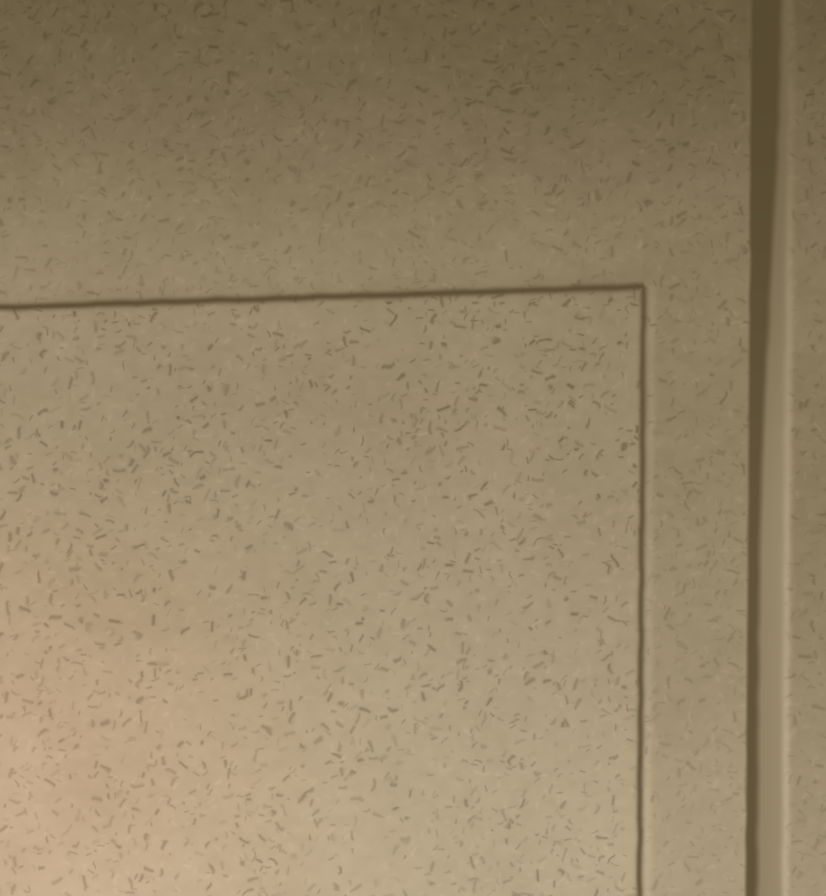
Write a Shadertoy shader that draws this texture.

```glsl
const vec3 SHADOW = vec3(0.35, 0.30, 0.20);
const vec3 PLASTER = vec3(0.76, 0.69, 0.57);

float hash(vec2 p) {
    vec3 q = fract(vec3(p.xyx) * 0.1031);
    q += dot(q, q.yzx + 33.33);
    return fract((q.x + q.y) * q.z);
}

float noise(vec2 p) {
    vec2 i = floor(p), f = fract(p);
    f = f * f * (3.0 - 2.0 * f);
    return mix(mix(hash(i), hash(i + vec2(1, 0)), f.x),
               mix(hash(i + vec2(0, 1)), hash(i + vec2(1, 1)), f.x), f.y);
}

float fbm(vec2 p) {
    float sum = 0.0, amp = 0.5;
    for (int i = 0; i < 4; i++) {
        sum += amp * noise(p);
        p = mat2(1.6, 1.2, -1.2, 1.6) * p + 7.3;
        amp *= 0.5;
    }
    return sum;
}

float segmentDistance(vec2 p, vec2 a, vec2 b) {
    vec2 d = b - a;
    return length(p - a - d * clamp(dot(p - a, d) / dot(d, d), 0.0, 1.0));
}

float softLine(float d, float width) {
    return exp(-d * d / (width * width));
}

// Scattered short strokes, one candidate per jittered cell
float flecks(vec2 p, float scale, float density, float seed) {
    vec2 q = p * scale;
    q += 0.35 * (vec2(noise(q * 1.7 + seed), noise(q * 1.7 + seed + 40.0)) - 0.5);
    vec2 cell = floor(q);
    float ink = 0.0;
    for (int y = -1; y <= 1; y++)
    for (int x = -1; x <= 1; x++) {
        vec2 id = cell + vec2(x, y);
        vec2 key = id + seed;
        vec2 center = id + vec2(hash(key + 11.0), hash(key + 23.0));
        float angle = 0.6 + 2.6 * (hash(key + 37.0) - 0.5);
        vec2 arm = vec2(cos(angle), sin(angle)) * mix(0.06, 0.32, hash(key + 51.0));
        float present = step(hash(key + 67.0), density * (0.4 + 1.2 * noise(id * 0.23 + seed)));
        float strength = mix(0.25, 1.0, hash(key + 83.0));
        float d = segmentDistance(q, center - arm, center + arm);
        ink = max(ink, present * strength * softLine(d, 0.13));
    }
    return ink;
}

// Light falling off toward the top and right
float wallLight(vec2 p) {
    float rise = mix(1.03, 0.63, smoothstep(-0.15, 0.72, p.y));
    rise -= 0.43 * smoothstep(0.60, 1.03, p.y);
    return rise - 0.17 * p.x * (1.0 - 0.6 * p.y);
}

// Raised trim: dark recess, shaded cove and bright outer bead
float trim(float light, vec2 p, float edge) {
    float height = smoothstep(0.35, 1.0, p.y);
    float recess = mix(0.013, 0.033, height);
    float x = p.x - edge;
    float inside = smoothstep(-0.003, 0.003, x);
    float cove = mix(0.52, 0.16, height) + 0.06 * smoothstep(0.01, 0.04, x);
    float core = mix(0.08, -0.02, height);
    float profile = mix(core, cove, smoothstep(recess - 0.005, recess + 0.005, x));
    float outer = light - mix(0.07, 0.0, height);
    profile = mix(profile, outer, smoothstep(0.037, 0.050, x));
    profile += mix(0.24, 0.07, height) * softLine(x - 0.044, 0.005);
    return mix(light, profile, inside);
}

void mainImage(out vec4 fragColor, in vec2 fragCoord) {
    vec2 p = fragCoord / iResolution.y;
    float wobble = 0.0016 * (noise(p * 45.0) - 0.5);
    vec2 corner = vec2(0.718, 0.680);
    float seamX = mix(0.7135, corner.x, p.y / corner.y) + wobble;
    float seamY = mix(0.657, corner.y, p.x / corner.x) + wobble;
    float below = smoothstep(0.004, -0.004, p.y - seamY);
    float right = smoothstep(-0.003, 0.003, p.x - seamX);

    // Broad light, side strip and mottled surface
    float light = wallLight(p);
    light -= 0.09 * right * smoothstep(0.85, 0.55, p.y);
    light += 0.10 * (fbm(p * 9.0) - 0.47);
    light += 0.10 * (fbm(p * vec2(75.0, 95.0)) - 0.47);

    // Pitted grain, softer above the panel
    float panel = below * (1.0 - right);
    float pits = max(flecks(p, 62.0, 0.46, 3.0), 0.75 * flecks(p, 95.0, 0.34, 119.0));
    light -= pits * mix(0.17, 0.31, panel);
    light += 0.07 * flecks(p + vec2(0.003, -0.003), 70.0, 0.35, 211.0);

    // Panel seams with a lit lip
    float across = smoothstep(corner.x + 0.003, corner.x - 0.001, p.x);
    float down = smoothstep(corner.y + 0.003, corner.y - 0.001, p.y);
    float seamH = softLine(p.y - seamY, 0.0042) * across;
    float seamV = softLine(p.x - seamX, 0.0036) * down;
    light += 0.13 * down * softLine(p.x - seamX - 0.009, 0.005) * (1.0 - 0.5 * p.y);
    light -= 0.05 * across * softLine(p.y - seamY - 0.006, 0.012);
    light = mix(light, 0.0, max(seamH * 0.92, seamV * 0.82));

    // Vertical trim at the right
    float trimEdge = mix(0.832, 0.839, p.y) + wobble;
    light = trim(light, p, trimEdge);

    vec3 color = mix(SHADOW, PLASTER, light);
    color += vec3(0.035, 0.0, -0.005) * exp(-9.0 * dot(p - vec2(0.0, 0.15), p - vec2(0.0, 0.15)));
    fragColor = vec4(clamp(color, 0.0, 1.0), 1.0);
}
```
